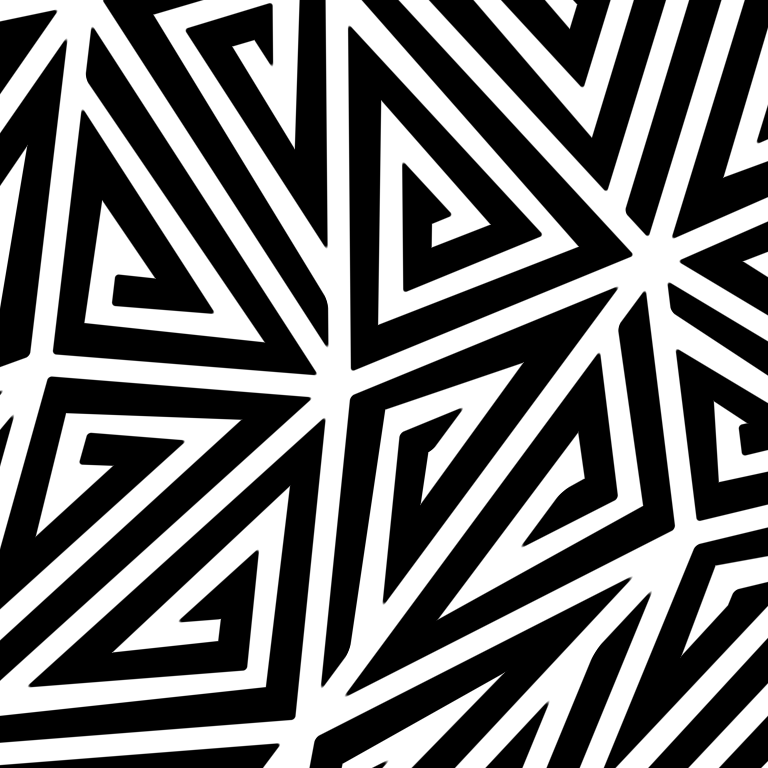
Give the GLSL for this pattern, as a WebGL 1 fragment shader.

```glsl
precision highp float;
// Black angular spirals wound inside an irregular mesh of triangles on white.

uniform vec2 u_resolution;

const float PERIOD = 0.069;   // depth of one spiral turn
const float DUTY = 0.58;      // black part of each turn
const float GAP = 0.0145;     // white margin inside each triangle
const float ROUNDING = 0.005; // softening of the corners
const mat2 LATTICE = mat2(0.40, 0.10, 0.06, 0.48);

float cross2(vec2 a, vec2 b) { return a.x * b.y - a.y * b.x; }

float hash(vec2 p) {
  return fract(sin(dot(p, vec2(127.1, 311.7))) * 4375.85);
}

// Jittered mesh vertex in canvas units
vec2 meshVertex(vec2 id) {
  vec2 jitter = vec2(hash(id), hash(id + 37.3)) - 0.5;
  return LATTICE * (id + 0.48 * jitter);
}

// Signed distance to an edge, positive on its left side
float edgeDistance(vec2 p, vec2 a, vec2 b) {
  return cross2(normalize(b - a), p - a);
}

// Intersection of four half planes with rounded corners
float roundedIntersection(vec4 d) {
  d += ROUNDING;
  float inner = max(max(d.x, d.y), max(d.z, d.w));
  return min(inner, 0.0) + length(max(d, 0.0)) - ROUNDING;
}

// Spiral of bands parallel to the edges of a counterclockwise triangle
float triangleSpiral(vec2 p, vec2 a, vec2 b, vec2 c, vec2 seed) {
  vec3 depth = vec3(edgeDistance(p, a, b), edgeDistance(p, b, c),
                    edgeDistance(p, c, a));
  if (min(depth.x, min(depth.y, depth.z)) < 0.0) return 1.0;

  vec3 sides = vec3(distance(a, b), distance(b, c), distance(c, a));
  float doubleArea = cross2(b - a, c - a);
  float inradius = doubleArea / (sides.x + sides.y + sides.z);

  // Random winding direction and starting corner
  if (hash(seed + 5.1) > 0.5) {
    depth = depth.zyx;
    sides = sides.zyx;
  }
  if (hash(seed + 8.3) > 0.5) {
    depth = depth.yzx;
    sides = sides.yzx;
  }
  vec3 taper = vec3(hash(seed + 1.7), hash(seed + 2.9), hash(seed + 4.3)) - 0.5;

  // x is the current edge, y the next one and z the previous one
  vec3 level = vec3(GAP);
  float shape = 1.0;
  for (int k = 0; k < 10; k++) {
    if (k >= 2) level.y += PERIOD;
    float room = inradius * (1.0 - dot(level, sides) / doubleArea);
    if (room < 0.016) break;

    float along = depth.z * sides.z / doubleArea;
    float width = PERIOD * (DUTY + 0.8 * taper.x * (along - 0.4));
    float band = roundedIntersection(vec4(level - depth,
                                          depth.x - level.x - width));
    shape = min(shape, band);

    depth = depth.yzx;
    sides = sides.yzx;
    taper = taper.yzx;
    level = level.yzx;
  }
  return shape;
}

void main() {
  vec2 p = gl_FragCoord.xy / u_resolution.y;
  float pixel = 1.0 / u_resolution.y;

  // Inverse of the lattice gives the cell
  vec2 e1 = LATTICE[0], e2 = LATTICE[1];
  vec2 cell = floor(vec2(cross2(p, e2), cross2(e1, p)) / cross2(e1, e2));

  float shape = 1.0;
  for (int y = -1; y <= 1; y++) {
    for (int x = -1; x <= 1; x++) {
      vec2 id = cell + vec2(float(x), float(y));
      vec2 v00 = meshVertex(id);
      vec2 v10 = meshVertex(id + vec2(1.0, 0.0));
      vec2 v11 = meshVertex(id + 1.0);
      vec2 v01 = meshVertex(id + vec2(0.0, 1.0));

      // Split the quad along one of its diagonals
      if (hash(id + 71.9) < 0.35) {
        shape = min(shape, triangleSpiral(p, v00, v10, v01, id));
        shape = min(shape, triangleSpiral(p, v10, v11, v01, id + 0.5));
      } else {
        shape = min(shape, triangleSpiral(p, v00, v10, v11, id));
        shape = min(shape, triangleSpiral(p, v00, v11, v01, id + 0.5));
      }
    }
  }

  float white = smoothstep(-0.8 * pixel, 0.8 * pixel, shape);
  gl_FragColor = vec4(vec3(white), 1.0);
}
```
